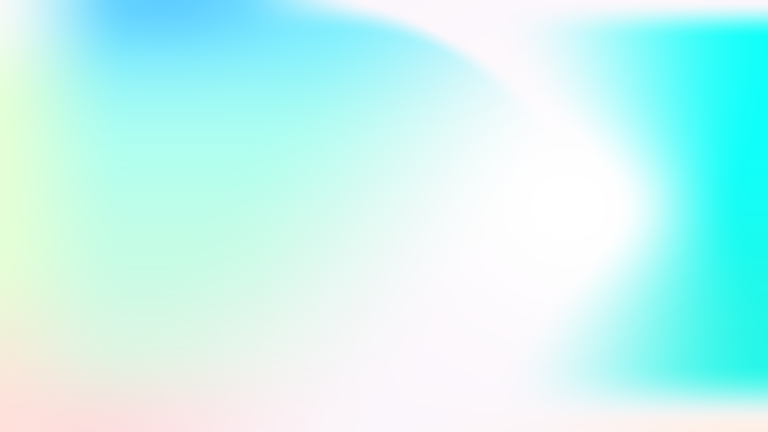
This background is drawn by a Shadertoy shader. Its source:

```glsl
// Vertical ramp of the left field: aqua, mint, pale green, rose
vec3 fieldColor(float y) {
    vec3 c = mix(vec3(1.0, 0.86, 0.87), vec3(0.88, 0.96, 0.89), smoothstep(-0.04, 0.22, y));
    c = mix(c, vec3(0.77, 0.99, 0.90), smoothstep(0.12, 0.46, y));
    c = mix(c, vec3(0.69, 1.0, 0.94), smoothstep(0.40, 0.70, y));
    return mix(c, vec3(0.50, 0.94, 1.0), smoothstep(0.62, 1.0, y));
}

// Warm rim along the left side
vec3 rimColor(float y) {
    vec3 c = mix(vec3(1.0, 0.88, 0.86), vec3(0.90, 1.0, 0.84), smoothstep(0.0, 0.45, y));
    return mix(c, vec3(0.98, 0.98, 0.97), smoothstep(0.75, 1.0, y));
}

// Soft elliptical glow
float glow(vec2 p, vec2 center, vec2 radius) {
    vec2 q = (p - center) / radius;
    return exp(-dot(q, q));
}

void mainImage(out vec4 fragColor, in vec2 fragCoord) {
    vec2 uv = fragCoord / iResolution.xy;

    // White band, brightest at the middle of its curve
    vec3 white = mix(vec3(0.985, 0.965, 0.985), vec3(1.0),
                     glow(uv, vec2(0.74, 0.52), vec2(0.20, 0.32)));

    // Left field with its blue glow and warm rim
    vec3 color = fieldColor(uv.y);
    color = mix(color, vec3(0.37, 0.80, 1.0), glow(uv, vec2(0.21, 1.02), vec2(0.15, 0.13)));
    color = mix(color, rimColor(uv.y), 1.0 - smoothstep(-0.02, 0.17, uv.x));

    // Diagonal fade into the band
    color = mix(color, white, smoothstep(0.08, 0.50, uv.x - 0.35 * uv.y));

    // Curved upper edge of the field
    float d = max(uv.x - 0.40, 0.0);
    float arc = 0.97 - d * d * (1.7 + 3.3 * d);
    float soft = 0.025 + 0.12 * abs(uv.x - 0.58);
    float outside = smoothstep(-soft, soft, uv.y - arc) * smoothstep(0.30, 0.48, uv.x);
    color = mix(color, white, outside);

    // Cyan field on the right, pushed back by the tip of the band
    float bulge = exp(-pow(abs(uv.y - 0.52) / 0.25, 2.0));
    float cyan = smoothstep(0.63 + 0.17 * bulge, 1.02 - 0.05 * bulge, uv.x);
    cyan *= smoothstep(0.01, 0.16, uv.y) * (1.0 - smoothstep(0.91, 1.0, uv.y));
    vec3 cyanColor = mix(vec3(0.14, 0.97, 0.91), vec3(0.06, 1.0, 0.98), smoothstep(0.2, 0.7, uv.y));
    color = mix(color, cyanColor, cyan);

    // Peach tint in the lower right corner
    color = mix(color, vec3(1.0, 0.93, 0.88), 0.8 * glow(uv, vec2(1.0, 0.0), vec2(0.25, 0.05)));

    fragColor = vec4(color, 1.0);
}
```
